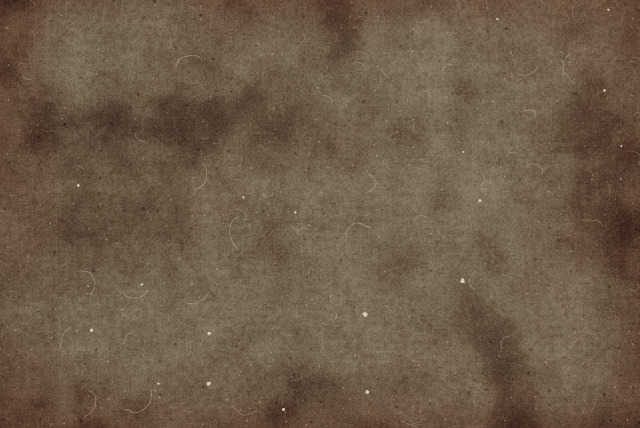
A Shadertoy shader for this texture:

```glsl
// Aged brown paper: a warm tone ramp driven by layered gradient noise, with
// gritty stains, worn dark borders and fine grain. Dust specks and curved
// fibres are scattered on jittered grids over the surface.

const vec3 DARK_UMBER = vec3(0.26, 0.19, 0.15);
const vec3 MID_BROWN  = vec3(0.38, 0.31, 0.24);
const vec3 PALE_OLIVE = vec3(0.49, 0.44, 0.36);
const vec3 RUST_TINT  = vec3(1.04, 0.93, 0.91);
const vec3 DUST_COLOR = vec3(0.86, 0.82, 0.73);

const float BASE_TONE    = 0.82;
const float CLOUD_DEPTH  = 0.30;
const float MOTTLE_DEPTH = 0.26;
const float GRIT_DEPTH   = 0.25;
const float GRAIN_DEPTH  = 0.32;
const float STAIN_DEPTH  = 0.40;
const float BORDER_DEPTH = 0.30;
const float SHADE_DEPTH  = 0.22;
const float GLOW_DEPTH   = 0.10;
const float FIBRE_WIDTH  = 0.0011;
const float TAU = 6.2831853;

// Integer hash of a lattice cell, two values in 0..1
vec2 hash2(vec2 cell) {
    uvec2 v = uvec2(ivec2(cell)) * 1664525u + 1013904223u;
    v.x += v.y * 1664525u;
    v.y += v.x * 1664525u;
    v ^= v >> 16u;
    v.x += v.y * 1664525u;
    v.y += v.x * 1664525u;
    v ^= v >> 16u;
    return vec2(v & 65535u) / 65535.0;
}

float cornerSlope(vec2 cell, vec2 offset) {
    float angle = TAU * hash2(cell).x;
    return dot(vec2(cos(angle), sin(angle)), offset);
}

float gradientNoise(vec2 p) {
    vec2 i = floor(p), f = p - i;
    vec2 u = f * f * f * (f * (f * 6.0 - 15.0) + 10.0);
    vec2 e = vec2(1.0, 0.0);
    return mix(mix(cornerSlope(i, f), cornerSlope(i + e, f - e), u.x),
               mix(cornerSlope(i + e.yx, f - e.yx), cornerSlope(i + 1.0, f - 1.0), u.x), u.y);
}

float fbm(vec2 p) {
    float sum = 0.0, amplitude = 1.0;
    for (int octave = 0; octave < 5; octave++) {
        sum += amplitude * gradientNoise(p);
        p = mat2(1.6, 1.2, -1.2, 1.6) * p + 17.3;
        amplitude *= 0.5;
    }
    return sum;
}

float coverage(float dist, float pixel) {
    return clamp(0.5 - dist / pixel, 0.0, 1.0);
}

// One speck in a share of the cells, most of them small
float specks(vec2 p, float cellSize, float maxRadius, float share, float seed, float pixel) {
    vec2 cell = floor(p / cellSize);
    vec2 pick = hash2(cell + seed);
    vec2 centre = (cell + mix(vec2(0.2), vec2(0.8), hash2(cell + seed + 57.0))) * cellSize;
    float radius = maxRadius * mix(0.35, 1.0, pick.y * pick.y);
    float ragged = 0.5 * radius * gradientNoise(p / maxRadius);
    return step(pick.x, share) * coverage(length(p - centre) + ragged - radius, pixel);
}

// One thin arc in a share of the cells, turned and bent at random
float fibres(vec2 p, float cellSize, float share, float seed, float pixel) {
    vec2 cell = floor(p / cellSize);
    vec2 pick = hash2(cell + seed), form = hash2(cell + seed + 31.0);
    vec2 q = p - (cell + mix(vec2(0.4), vec2(0.6), hash2(cell + seed + 73.0))) * cellSize;
    q += 0.06 * cellSize * gradientNoise(p * 4.0 / cellSize);
    float turn = TAU * pick.y, aperture = mix(0.3, 1.3, form.y * form.y);
    q = mat2(cos(turn), sin(turn), -sin(turn), cos(turn)) * q;
    q.x = abs(q.x);
    float radius = cellSize * mix(0.12, 0.34, form.x);
    vec2 tip = vec2(sin(aperture), cos(aperture));
    float dist = tip.y * q.x > tip.x * q.y ? length(q - tip * radius) : abs(length(q) - radius);
    return step(pick.x, share) * mix(0.3, 1.0, form.y) * coverage(dist - FIBRE_WIDTH, pixel);
}

void mainImage(out vec4 fragColor, in vec2 fragCoord) {
    vec2 uv = fragCoord / iResolution.xy;
    vec2 p = fragCoord / iResolution.y;
    float pixel = 1.0 / iResolution.y;

    // Noise layers from broad clouds to fine grain
    float cloud = fbm(p * 1.9 + 4.7);
    float stain = fbm(p * 4.3 + 21.4);
    float mottle = fbm(p * 13.0 + 8.2);
    float grit = fbm(p * 67.0 + 3.1);
    float grain = gradientNoise(p * 213.7 + 0.37);
    float weave = gradientNoise(p * vec2(140.0, 9.0)) + gradientNoise(p * vec2(7.0, 120.0));

    // Worn border, shaded left half and paler right half
    vec2 rim = pow(abs(uv * 2.0 - 1.0), vec2(6.0));
    float border = (rim.x + rim.y) * clamp(1.0 + 1.1 * stain + 0.5 * mottle, 0.2, 2.0);
    vec2 shadeOffset = (uv - vec2(0.27, 0.60)) / vec2(0.17, 0.24);
    float shade = exp(-dot(shadeOffset, shadeOffset) + 0.6 * stain);
    float glow = exp(-pow((uv.x - 0.68) / 0.22, 2.0));
    float stainMask = smoothstep(0.1, 0.55, stain + 0.5 * grit);

    float tone = BASE_TONE + CLOUD_DEPTH * cloud + MOTTLE_DEPTH * mottle
        + GRIT_DEPTH * grit + GRAIN_DEPTH * grain + 0.07 * weave + GLOW_DEPTH * glow
        - STAIN_DEPTH * stainMask - BORDER_DEPTH * border - SHADE_DEPTH * shade;
    tone -= 0.35 * specks(p, 0.035, 0.004, 0.3, 140.0, pixel);
    tone = clamp(tone, -0.2, 1.15);

    vec3 color = tone < 0.5 ? mix(DARK_UMBER, MID_BROWN, tone * 2.0)
                            : mix(MID_BROWN, PALE_OLIVE, tone * 2.0 - 1.0);
    float rust = clamp(0.8 * border + 0.5 * gradientNoise(p * 2.6 + 9.0), 0.0, 1.0);
    color *= mix(vec3(1.0), RUST_TINT, rust);

    // Faint ring mark near the lower right
    float ring = abs(length(p - vec2(1.30, 0.14)) - 0.075) - 0.0015;
    color *= 1.0 - vec3(0.06, 0.13, 0.14) * coverage(ring, 2.0 * pixel) * smoothstep(-0.3, 0.3, mottle);

    // Pale fibres and dust
    float lint = 0.38 * fibres(p, 0.13, 0.55, 11.0, pixel);
    lint = max(lint, 0.28 * fibres(p + 0.05, 0.071, 0.35, 205.0, pixel));
    lint = max(lint, 0.30 * specks(p, 0.027, 0.0026, 0.4, 310.0, pixel));
    lint = max(lint, 0.95 * specks(p, 0.15, 0.0058, 0.3, 420.0, pixel));
    fragColor = vec4(mix(color, DUST_COLOR, lint), 1.0);
}
```
